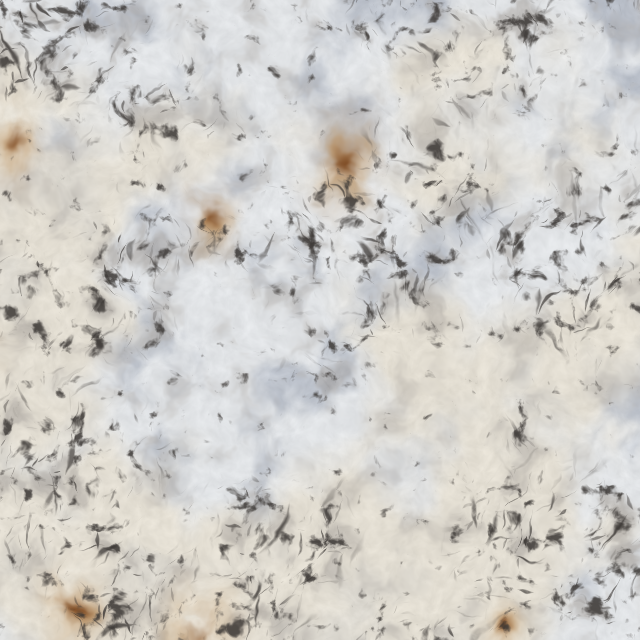
A Shadertoy shader for this texture:

```glsl
// Pale granite: cool and cream mineral clouds, dark needles and flecks, rust stains.
#define SEED 7.3
#define CLOUD_SCALE 3.0
#define GRAIN_SCALE 14.0
#define FLECK_SCALE 36.0
#define NEEDLE_CELLS 15.0
#define NEEDLE_SPREAD 2.0
#define NEEDLE_INK 0.80
#define FLECK_INK 0.85
#define RUST_CELLS 4.0
#define RUST_CHANCE 0.30
#define WARP 0.022

const vec3 COOL_WHITE = vec3(0.875, 0.885, 0.895);
const vec3 CREAM      = vec3(0.885, 0.865, 0.820);
const vec3 BLUE_GREY  = vec3(0.640, 0.670, 0.725);
const vec3 WARM_GREY  = vec3(0.630, 0.610, 0.590);
const vec3 CHARCOAL   = vec3(0.230, 0.215, 0.205);
const vec3 OCHRE      = vec3(0.800, 0.640, 0.440);
const vec3 RUST       = vec3(0.480, 0.280, 0.130);

vec3 hash3(vec2 p) {
    vec3 q = fract(p.xyx * vec3(0.1031, 0.1030, 0.0973));
    q += dot(q, q.yxz + 33.33);
    return fract((q.xxy + q.yzz) * q.zyx);
}

float gradientDot(vec2 cell, vec2 offset) {
    float a = 6.2832 * hash3(cell + 50.0).x;
    return dot(vec2(cos(a), sin(a)), offset);
}

// Gradient noise, roughly -1 to 1
float noise(vec2 p) {
    vec2 i = floor(p), f = fract(p);
    vec2 u = f * f * f * (f * (f * 6.0 - 15.0) + 10.0);
    vec2 e = vec2(1.0, 0.0);
    float low  = mix(gradientDot(i, f), gradientDot(i + e.xy, f - e.xy), u.x);
    float high = mix(gradientDot(i + e.yx, f - e.yx), gradientDot(i + e.xx, f - e.xx), u.x);
    return 1.6 * mix(low, high, u.y);
}

float fbm(vec2 p) {
    float sum = 0.0, amp = 0.5;
    for (int i = 0; i < 4; i++) {
        sum += amp * noise(p);
        p = mat2(1.6, 1.2, -1.2, 1.6) * p + 13.7;
        amp *= 0.5;
    }
    return sum;
}

// Tapered, slightly bent slivers, one per grid cell
float needles(vec2 p, float cells, float heading) {
    vec2 g = p * cells, base = floor(g);
    float ink = 0.0;
    for (int y = -1; y <= 1; y++)
    for (int x = -1; x <= 1; x++) {
        vec2 id = base + vec2(x, y);
        vec3 r = hash3(id + cells), s = hash3(id + cells * 2.0 + 9.0);
        float angle = heading + (r.z - 0.5) * NEEDLE_SPREAD;
        vec2 dir = vec2(cos(angle), sin(angle));
        vec2 d = g - id - r.xy;
        float halfLength = mix(0.25, 0.95, s.x * s.x);
        float along = dot(d, dir) / halfLength;
        float across = dot(d, vec2(-dir.y, dir.x)) + 0.12 * (s.y - 0.5) * along * along;
        float width = mix(0.05, 0.11, s.y) * (1.0 - along * along);
        float sliver = smoothstep(0.0, 0.07, width - abs(across));
        ink = max(ink, sliver * smoothstep(0.15, 0.9, s.z));
    }
    return ink;
}

// Sparse soft stains: x is the halo, y the dark core
vec2 rustStains(vec2 p) {
    vec2 g = p * RUST_CELLS, base = floor(g), stain = vec2(0.0);
    for (int y = -1; y <= 1; y++)
    for (int x = -1; x <= 1; x++) {
        vec2 id = base + vec2(x, y);
        vec3 r = hash3(id + SEED * 3.0), s = hash3(id + 71.0);
        float present = step(r.z, RUST_CHANCE);
        float d = length((g - id - r.xy) * vec2(1.2, 0.85)) / mix(0.16, 0.38, s.x);
        stain = max(stain, present * vec2(exp(-2.0 * d * d), exp(-14.0 * d * d)));
    }
    return stain;
}

void mainImage(out vec4 fragColor, in vec2 fragCoord) {
    vec2 p = fragCoord / min(iResolution.x, iResolution.y);
    vec2 q = p + WARP * vec2(fbm(p * 11.0 + SEED), fbm(p * 11.0 + SEED + 31.0));

    // Broad mineral zones
    float cool = smoothstep(-0.18, 0.18, fbm(q * CLOUD_SCALE + SEED) + 0.35 * (p.y - 0.45));
    float rim = 0.5 * (distance(p, vec2(0.58, 0.75)) - 0.42);
    float cluster = smoothstep(-0.12, 0.25, fbm(q * CLOUD_SCALE * 1.2 + SEED + 60.0) + rim);

    // Pale ground with veils and mottling
    float grain = fbm(q * GRAIN_SCALE + 5.0);
    float fine = fbm(q * FLECK_SCALE * 1.6 + 80.0);
    vec3 color = mix(CREAM, COOL_WHITE, cool);
    float veil = smoothstep(-0.05, 0.45, fbm(q * 6.5 + 21.0) + 0.3 * grain);
    color = mix(color, BLUE_GREY, 0.65 * veil * mix(0.2, 1.0, cool));
    float mottle = smoothstep(0.0, 0.42, grain + 0.25 * fine);
    color = mix(color, WARM_GREY, mottle * mix(0.32, 0.58, cluster));
    color += 0.05 * fine - 0.04 * min(grain, 0.0);

    // Rust, broken up by the grain
    vec2 stain = rustStains(q + 0.5 * (q - p));
    color = mix(color, OCHRE, stain.x * clamp(0.55 + grain, 0.0, 0.9));
    color = mix(color, RUST, stain.y * clamp(0.65 + grain, 0.0, 0.9));

    // Dark needles and irregular flecks gathered in clusters
    float heading = 1.57 + 1.1 * noise(p * 2.3 + SEED);
    float slivers = needles(q, NEEDLE_CELLS, heading);
    slivers = max(slivers, needles(q + 3.1, NEEDLE_CELLS * 1.6, heading));
    slivers = max(slivers, 0.8 * needles(q + 7.7, NEEDLE_CELLS * 2.4, heading));
    slivers *= cluster * smoothstep(-0.3, 0.15, grain + 0.3 * fine);
    float speck = fbm(q * FLECK_SCALE + 40.0) + 0.35 * grain;
    float flecks = smoothstep(0.08, 0.50, speck - 0.24 * (1.0 - cluster));
    float ink = 1.0 - (1.0 - NEEDLE_INK * slivers) * (1.0 - FLECK_INK * flecks);
    color = mix(color, CHARCOAL, ink);

    fragColor = vec4(clamp(color, 0.0, 1.0), 1.0);
}
```
